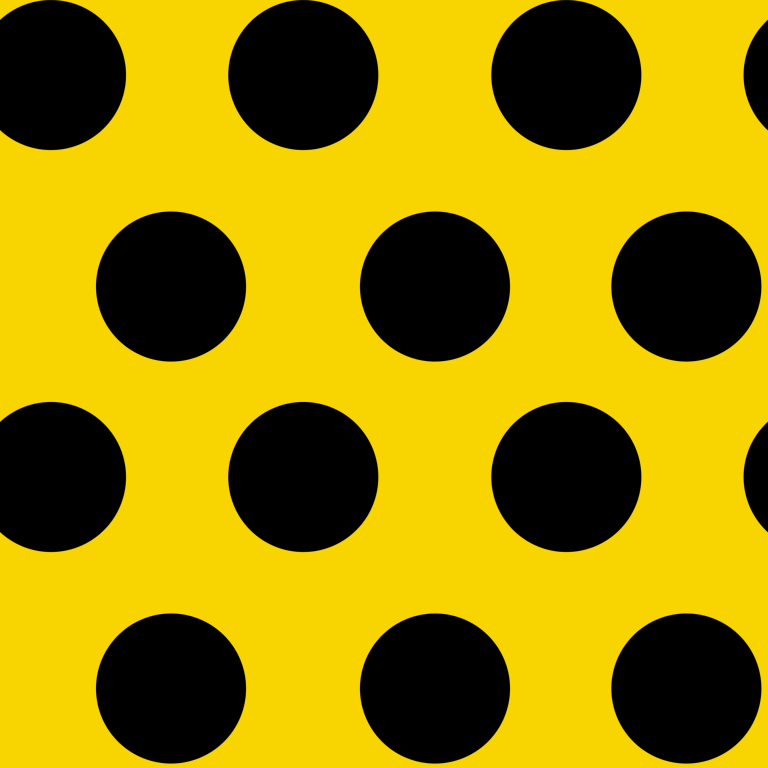
This pattern is drawn by a Shadertoy shader. Its source:

```glsl
// Draws black polka dots on yellow in staggered rows with slightly uneven gaps.

const vec3 GROUND_COLOR = vec3(0.973, 0.831, 0.0);
const vec3 DOT_COLOR = vec3(0.0);
const float DOT_RADIUS = 0.0977;
const vec2 PERIOD = vec2(0.671, 0.5234);         // tile holding two rows of two dots
const vec2 LOWER_START = vec2(0.2227, 0.1035);   // first dot of the lower row
const vec2 UPPER_START = vec2(0.0664, 0.3789);   // first dot of the upper row
const float LOWER_GAP = 0.3437;                  // spacing of the pair in each row
const float UPPER_GAP = 0.3285;

// Signed distance to a disc repeated once per tile
float repeatedDisc(vec2 p, vec2 center) {
    vec2 offset = p - center;
    offset -= PERIOD * floor(offset / PERIOD + 0.5);
    return length(offset) - DOT_RADIUS;
}

// Signed distance to the nearest dot of either row
float dotField(vec2 p) {
    float nearest = 1.0;
    for (int i = 0; i < 2; i++) {
        float column = float(i);
        vec2 lower = LOWER_START + vec2(column * LOWER_GAP, 0.0);
        vec2 upper = UPPER_START + vec2(column * UPPER_GAP, 0.0);
        nearest = min(nearest, min(repeatedDisc(p, lower), repeatedDisc(p, upper)));
    }
    return nearest;
}

void mainImage(out vec4 fragColor, in vec2 fragCoord) {
    vec2 p = fragCoord / iResolution.y;

    // Edge softened over about one pixel
    float softness = 0.75 / iResolution.y;
    float ground = smoothstep(-softness, softness, dotField(p));

    fragColor = vec4(mix(DOT_COLOR, GROUND_COLOR, ground), 1.0);
}
```
